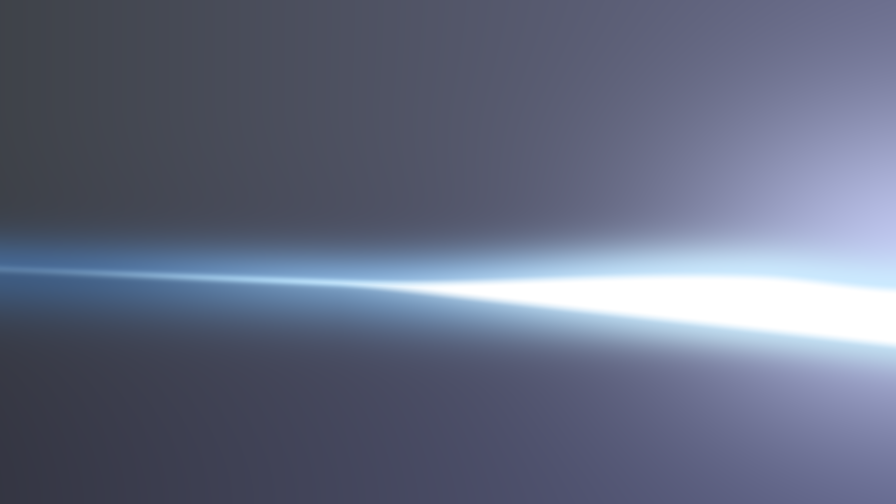
Write a WebGL 1 fragment shader that draws this background.

```glsl
precision highp float;
// A white light wedge with a blue halo crossing a slate gradient toward a lavender glow.
uniform vec2 u_resolution;

// Backdrop corners
const vec3 TOP_LEFT = vec3(0.245, 0.26, 0.285);
const vec3 TOP_RIGHT = vec3(0.40, 0.41, 0.53);
const vec3 BOTTOM_LEFT = vec3(0.205, 0.21, 0.26);
const vec3 BOTTOM_RIGHT = vec3(0.36, 0.375, 0.52);

// Glow at the right edge
const vec3 SIDE_COLOR = vec3(0.76, 0.79, 0.95);
const vec2 SIDE_CENTER = vec2(1.05, 0.47);
const vec2 SIDE_RADIUS = vec2(0.28, 0.33);

// Halo around the beam
const vec3 HALO_FAR = vec3(0.28, 0.44, 0.64);
const vec3 HALO_MID = vec3(0.46, 0.65, 0.85);
const vec3 HALO_NEAR = vec3(0.80, 0.92, 1.0);
const float HALO_ABOVE = 0.066;
const float HALO_BELOW_LEFT = 0.088;
const float HALO_BELOW_RIGHT = 0.045;

// Beam geometry and light
const vec3 CORE_COLOR = vec3(1.0);
const vec3 STREAK_COLOR = vec3(0.70, 0.87, 0.98);
const float AXIS_START = 0.465;
const float AXIS_SLOPE = -0.07;
const float WEDGE_START = 0.38;
const float WEDGE_SLOPE = 0.13;
const float CORE_SOFTNESS = 0.011;
const float STREAK_WIDTH = 0.008;
const float INNER_REACH = 0.026;

float bell(float t) {
  return exp(-t * t);
}

float beamAxis(float x) {
  return AXIS_START + AXIS_SLOPE * x;
}

float wedgeTop(float x) {
  float swell = 0.045 * smoothstep(0.36, 0.85, x);
  float droop = 0.015 * smoothstep(0.85, 1.0, x);
  return beamAxis(x) + swell - droop;
}

float wedgeBottom(float x) {
  return beamAxis(x) - WEDGE_SLOPE * max(x - WEDGE_START, 0.0);
}

vec3 backdrop(vec2 p) {
  vec3 upper = mix(TOP_LEFT, TOP_RIGHT, p.x);
  vec3 lower = mix(BOTTOM_LEFT, BOTTOM_RIGHT, p.x);
  vec3 base = mix(lower, upper, smoothstep(0.0, 0.8, p.y));
  float glow = bell(length((p - SIDE_CENTER) / SIDE_RADIUS));
  return mix(base, SIDE_COLOR, glow);
}

void main() {
  vec2 p = gl_FragCoord.xy / u_resolution;
  float above = p.y - wedgeTop(p.x);
  float below = wedgeBottom(p.x) - p.y;
  float outside = max(max(above, below), 0.0);
  float isBelow = smoothstep(-0.012, 0.012, below - above);

  vec3 color = backdrop(p);

  // Wide blue halo, brighter to the right and dimmer underneath
  float reachBelow = mix(HALO_BELOW_LEFT, HALO_BELOW_RIGHT, smoothstep(0.35, 0.95, p.x));
  float reach = mix(HALO_ABOVE, reachBelow, isBelow);
  vec3 haloColor = mix(HALO_FAR, HALO_MID, smoothstep(0.0, 0.42, p.x));
  haloColor = mix(haloColor, HALO_NEAR, smoothstep(0.38, 0.85, p.x));
  haloColor *= 1.0 - 0.12 * isBelow;
  float haloAmount = mix(0.82, 0.95, p.x);
  color = mix(color, haloColor, haloAmount * bell(outside / reach));

  // Pale inner glow hugging the beam
  float inner = exp(-outside / INNER_REACH) * smoothstep(0.1, 0.7, p.x);
  color = mix(color, HALO_NEAR, 0.75 * inner);

  // Thin streak that leads into the wedge
  float streak = bell((p.y - beamAxis(p.x)) / STREAK_WIDTH);
  streak *= mix(0.2, 0.9, smoothstep(0.0, 0.42, p.x));
  color = mix(color, STREAK_COLOR, streak);

  // White core
  float core = 1.0 - smoothstep(-CORE_SOFTNESS, CORE_SOFTNESS, max(above, below));
  color = mix(color, CORE_COLOR, core * smoothstep(0.26, 0.52, p.x));

  gl_FragColor = vec4(color, 1.0);
}
```
